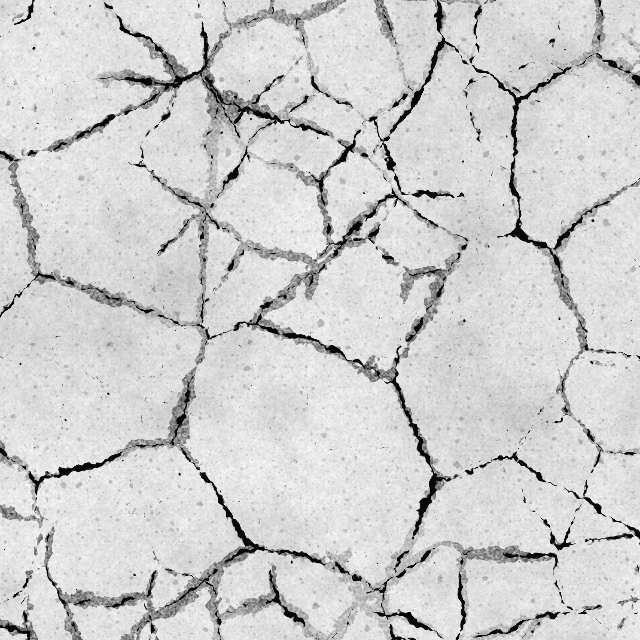
Give the GLSL for this texture, as a three.js fragment shader.

```glsl
varying vec2 vUv;

#define PANE_SCALE 3.6
#define SHARD_SCALE 7.5
#define CORE_WIDTH 0.0031
#define BAND_WIDTH 0.0068
#define BEND 0.06
#define JAGGED 0.017
#define SOFT 0.0009
#define GRAIN 0.13
#define STONE 0.879
#define STAIN 0.54
#define INK 0.03

float hash(vec2 p) {
  vec3 q = fract(vec3(p.xyx) * 0.1031);
  q += dot(q, q.yzx + 33.33);
  return fract((q.x + q.y) * q.z);
}

vec2 hash2(vec2 p) {
  return vec2(hash(p + 17.0), hash(p + 91.0));
}

float noise(vec2 p) {
  vec2 i = floor(p), f = fract(p);
  f = f * f * (3.0 - 2.0 * f);
  return mix(mix(hash(i), hash(i + vec2(1, 0)), f.x),
             mix(hash(i + vec2(0, 1)), hash(i + vec2(1, 1)), f.x), f.y);
}

float fbm(vec2 p) {
  return 0.54 * noise(p) + 0.29 * noise(p * 2.1 + 7.0) + 0.17 * noise(p * 4.3 + 19.0);
}

vec2 warp(vec2 p) {
  return vec2(fbm(p), fbm(p + 43.0)) - 0.5;
}

// Voronoi border: x = distance to the edge, y = random value of that edge
vec2 voronoiEdge(vec2 p) {
  vec2 cell = floor(p), nearId = cell, nearVec = vec2(0.0);
  float best = 8.0;
  for (float y = -1.0; y <= 1.0; y++)
    for (float x = -1.0; x <= 1.0; x++) {
      vec2 id = cell + vec2(x, y);
      vec2 toSite = id + hash2(id) - p;
      float d = dot(toSite, toSite);
      if (d < best) { best = d; nearId = id; nearVec = toSite; }
    }
  vec2 edge = vec2(8.0, 0.0);
  for (float y = -2.0; y <= 2.0; y++)
    for (float x = -2.0; x <= 2.0; x++) {
      vec2 id = nearId + vec2(x, y);
      vec2 toSite = id + hash2(id) - p;
      vec2 gap = toSite - nearVec;
      if (dot(gap, gap) > 0.0001) {
        float d = dot(0.5 * (nearVec + toSite), normalize(gap));
        if (d < edge.x) edge = vec2(d, hash(nearId + id + 5.0));
      }
    }
  return edge;
}

// One crack network: x = black core, y = grey stained band
vec2 crackLayer(vec2 uv, float scale, float presence) {
  vec2 bent = uv + BEND * warp(uv * 5.0 + scale);
  vec2 corePos = bent + JAGGED * warp(uv * 40.0) + 0.35 * JAGGED * warp(uv * 125.0);
  vec2 bandPos = bent + JAGGED * warp(uv * 36.0 + 71.0);
  vec2 core = voronoiEdge(corePos * scale + scale * 3.0);
  vec2 band = voronoiEdge(bandPos * scale + scale * 3.0);
  float rough = noise(uv * 85.0 + scale);
  float ragged = noise(uv * 210.0 + scale) - 0.5;

  // Cores swell, thin to hairlines and break along their length
  float coreW = 0.7 * core.y + 1.7 * noise(uv * 10.0 + scale) + 1.6 * rough - 1.6;
  float thread = 0.5 * step(0.35, core.y + presence) * step(0.42, rough);
  coreW = CORE_WIDTH * (max(coreW + presence, thread - 0.3) + 0.9 * ragged);

  float bandW = fract(band.y * 7.3) + 1.6 * noise(uv * 9.0 + 31.0) + 1.1 * rough - 1.05;
  bandW = BAND_WIDTH * (bandW + presence + 0.8 * ragged);
  vec2 width = vec2(coreW, bandW);
  return 1.0 - smoothstep(width - SOFT, width + SOFT, vec2(core.x, band.x) / scale);
}

// Scattered round specks; size is the largest radius in canvas units
float specks(vec2 uv, float scale, float size, float share) {
  vec2 p = uv * scale + 0.2 * warp(uv * 110.0);
  vec2 id = floor(p);
  vec2 pick = hash2(id + scale);
  float radius = size * mix(0.35, 1.0, pick.y * pick.y);
  float d = length(fract(p) - 0.3 - 0.4 * hash2(id + 57.0)) / scale;
  return step(pick.x, share) * (1.0 - smoothstep(radius - SOFT, radius + SOFT, d));
}

void main() {
  vec2 uv = vUv;
  float grain = 0.65 * noise(uv * 430.0) + 0.35 * noise(uv * 240.0 + 9.0) - 0.5;

  // Pale stone with soft clouds, fine mottling and grain
  float cloud = fbm(uv * 4.0 + 3.0) - 0.5;
  float mottle = fbm(uv * 55.0) - 0.5;
  float tone = STONE + 0.12 * cloud + 0.06 * mottle + GRAIN * grain;
  tone -= 0.05 * smoothstep(0.5, 0.8, fbm(uv * 11.0 + 61.0));

  // Specks of three sizes
  tone -= 0.17 * specks(uv, 27.0, 0.0055, 0.22);
  tone -= 0.13 * specks(uv, 62.0, 0.0031, 0.35);
  tone -= 0.11 * specks(uv, 120.0, 0.0018, 0.35);

  // Wide panes everywhere, small shards only in patches
  float patchMask = smoothstep(0.38, 0.6, noise(uv * 3.2 + 12.0));
  vec2 panes = crackLayer(uv, PANE_SCALE, 0.0);
  vec2 shards = crackLayer(uv, SHARD_SCALE, mix(-3.0, -0.1, patchMask));
  vec2 crack = max(panes, shards);

  float stainDepth = mix(0.4, 1.0, smoothstep(0.25, 0.6, noise(uv * 8.0 + 83.0)));
  tone = mix(tone, STAIN + 0.6 * grain, crack.y * stainDepth);
  float fleck = specks(uv, 45.0, 0.0022, 0.03);
  tone = mix(tone, INK, max(crack.x, fleck));

  gl_FragColor = vec4(vec3(clamp(tone, 0.0, 1.0)), 1.0);
}
```
